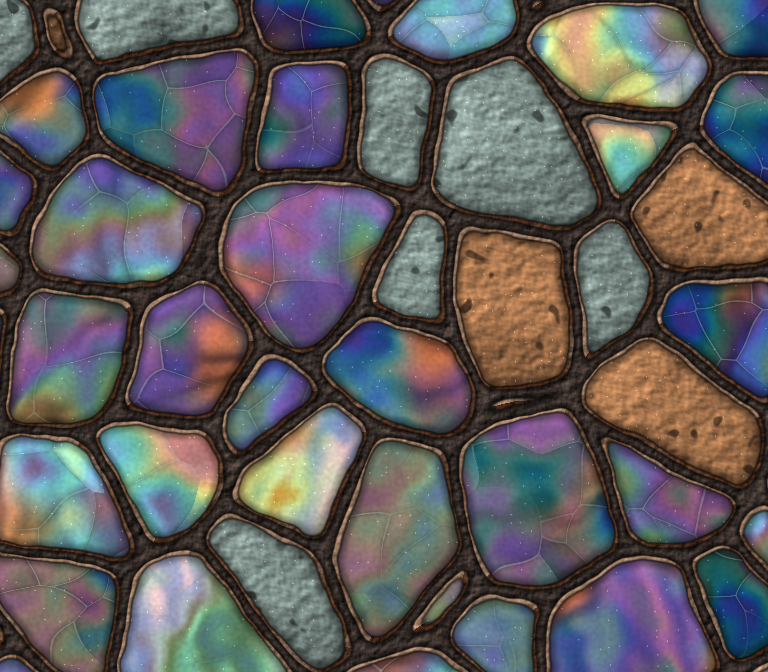
Reproduce this texture procedurally as a Shadertoy shader.

```glsl
// Irregular iridescent stones set in dark gritty mortar. A weighted Voronoi
// tiling shapes the stones, a finer one cracks them into shards, and
// gradient noise drives the opal colours, streaks, pits and rusty rims.

const float STONE_SCALE = 5.7;     // stone cells per canvas height
const float CRACK_SCALE = 11.0;    // shard cells per canvas height
const float MORTAR_HALF = 0.0075;
const float SOFT = 0.0013;         // edge smoothing, in canvas heights
const vec2 LIGHT = vec2(-0.6, 0.8);
const vec3 MORTAR = vec3(0.21, 0.175, 0.16);
const vec3 TAN = vec3(0.57, 0.45, 0.36);
const vec3 RUST = vec3(0.46, 0.27, 0.16);
const vec3 COPPER = vec3(0.74, 0.40, 0.20);
const vec3 SLATE = vec3(0.46, 0.52, 0.50);

// Opal colours: navy, blue, violet grey, grey, teal, cream, copper
const vec3 OPAL[7] = vec3[7](
    vec3(0.15, 0.25, 0.38), vec3(0.29, 0.37, 0.54), vec3(0.45, 0.41, 0.50),
    vec3(0.42, 0.45, 0.44), vec3(0.51, 0.68, 0.70), vec3(0.84, 0.77, 0.59),
    vec3(0.68, 0.43, 0.28));

struct Cell { vec2 id; vec2 centre; vec2 side; float edge; };

vec2 hash2(vec2 p) {
    vec3 q = fract(p.xyx * vec3(0.1031, 0.1030, 0.0973));
    q += dot(q, q.yzx + 33.33);
    return fract((q.xx + q.yz) * q.zy);
}

float corner(vec2 cell, vec2 f, vec2 o) {
    return dot(hash2(cell + o) * 2.0 - 1.0, f - o);
}

float gradientNoise(vec2 p) {
    vec2 i = floor(p), f = p - i;
    vec2 u = f * f * f * (f * (f * 6.0 - 15.0) + 10.0);
    return mix(mix(corner(i, f, vec2(0, 0)), corner(i, f, vec2(1, 0)), u.x),
               mix(corner(i, f, vec2(0, 1)), corner(i, f, vec2(1, 1)), u.x), u.y);
}

float fbm(vec2 p) {
    return gradientNoise(p) + 0.5 * gradientNoise(p * 2.1 + 5.2)
         + 0.25 * gradientNoise(p * 4.3 + 11.7);
}

// Surface lit from the upper left: slope of the noise towards the light
float relief(vec2 p) {
    return fbm(p) - fbm(p + LIGHT * 0.3);
}

vec2 warp(vec2 p) {
    return vec2(gradientNoise(p), gradientNoise(p + 31.4));
}

vec2 spin(vec2 p, float a) {
    return mat2(cos(a), sin(a), -sin(a), cos(a)) * p;
}

float smoothMin(float a, float b, float k) {
    float h = max(k - abs(a - b), 0.0) / k;
    return min(a, b) - 0.25 * h * h * k;
}

// Jittered site position and its weight
vec3 site(vec2 id, float spread) {
    float weight = spread * smoothstep(0.1, 0.6, hash2(id + 71.3).x);
    return vec3(id + 0.5 + (hash2(id) - 0.5) * 0.85, weight);
}

// Weighted Voronoi cell with rounded distance to its border
Cell tiling(vec2 p, float spread, float rounding) {
    Cell c = Cell(vec2(0), vec2(0), vec2(0, 1), 10.0);
    float best = 100.0, nearest = 100.0;
    for (int n = 0; n < 25; n++) {
        vec2 id = floor(p) + vec2(n % 5 - 2, n / 5 - 2);
        vec3 s = site(id, spread);
        float power = dot(s.xy - p, s.xy - p) - s.z;
        if (power < best) { best = power; c.id = id; c.centre = s.xy; }
    }
    for (int n = 0; n < 25; n++) {
        if (n == 12) continue;
        vec3 s = site(c.id + vec2(n % 5 - 2, n / 5 - 2), spread);
        vec2 away = s.xy - c.centre;
        float d = (dot(s.xy - p, s.xy - p) - s.z - best) / (2.0 * length(away));
        if (d < nearest) { nearest = d; c.side = normalize(away); }
        c.edge = smoothMin(c.edge, d, rounding);
    }
    return c;
}

vec3 opalRamp(float t) {
    float x = clamp(t, 0.0, 0.999) * 6.0;
    int i = int(x);
    return mix(OPAL[i], OPAL[i + 1], smoothstep(0.0, 1.0, fract(x)));
}

// Polished stone: clouded opal, streaks, copper flames and pale cracks
vec3 opalFace(vec2 q, vec2 seed, vec2 kind) {
    float cloud = fbm(q * 5.0);
    float streak = gradientNoise(q * vec2(5.0, 26.0) + cloud * 2.5);
    float cracked = smoothstep(0.2, 0.4, kind.y);
    Cell shard = tiling(q * CRACK_SCALE + 0.5 * warp(q * 9.0), 0.4, 0.02);
    float tint = hash2(shard.id + 9.0).x - 0.5;
    float t = seed.y * 0.86 + 0.42 * cloud + 0.2 * streak * (1.2 - cracked);
    vec3 col = opalRamp(t + 0.15 * tint * cracked);
    col += 0.09 * cos(6.28 * (cloud * 1.4 + seed.x + vec3(0.0, 0.33, 0.67)));
    col *= 1.0 + 0.35 * streak + 0.15 * tint * cracked;
    float flame = smoothstep(0.08, 0.38, gradientNoise(q * 6.0 + 19.0)) * step(0.5, kind.x);
    col = mix(col, COPPER * (0.9 + 1.1 * streak), 0.8 * flame);
    float d = shard.edge / CRACK_SCALE;
    float strength = cracked * smoothstep(-0.35, 0.15, gradientNoise(q * 8.0 + 3.0));
    col *= 1.0 - 0.28 * strength * exp(-d * 220.0);
    float line = 1.0 - smoothstep(0.0003, 0.0003 + SOFT, d);
    return mix(col, col * 0.6 + vec3(0.31, 0.36, 0.36), 0.75 * line * strength);
}

// Matte stone: rough relief with dark pits, slate grey or ochre
vec3 roughFace(vec2 q, vec2 p, vec2 seed) {
    vec3 col = mix(SLATE, vec3(0.60, 0.42, 0.28), step(0.6, seed.y));
    col *= 1.0 + 0.3 * fbm(q * 9.0) + 0.55 * relief(p * vec2(42.0, 55.0));
    return col * (1.0 - 0.5 * smoothstep(0.28, 0.42, gradientNoise(p * 38.0 + 7.0)));
}

void mainImage(out vec4 fragColor, in vec2 fragCoord) {
    vec2 p = fragCoord / iResolution.y;
    vec2 bent = p + 0.016 * warp(p * 8.0) + 0.004 * warp(p * 34.0);
    Cell stone = tiling(bent * STONE_SCALE + 2.0, 0.5, 0.13);
    float d = stone.edge / STONE_SCALE - MORTAR_HALF;
    vec2 seed = hash2(stone.id + 3.1), kind = hash2(stone.id + 17.7);
    vec2 q = spin(p + stone.id * 7.3, seed.x * 6.28);
    float grit = relief(p * 75.0);

    // Mortar, shadowed beside the stones
    vec3 col = MORTAR * (1.0 + 0.3 * fbm(p * 20.0) + 1.1 * grit);
    col *= mix(0.4, 1.1, smoothstep(0.0, 0.009, -d));

    // Crusty rim, lit by its facing
    float crust = gradientNoise(p * 17.0);
    vec3 rim = mix(RUST, TAN, smoothstep(-0.3, 0.3, crust + 0.5 * dot(stone.side, LIGHT)));
    rim *= 0.85 + 0.3 * dot(stone.side, LIGHT) + 0.6 * grit;
    col = mix(col, rim, smoothstep(-SOFT, SOFT, d));

    // Stone face, inset with a dark groove
    float inset = d - 0.005 - 0.005 * crust;
    vec3 face = kind.x < 0.17 ? roughFace(q, p, seed) : opalFace(q, seed, kind);
    vec2 offset = bent * STONE_SCALE + 2.0 - stone.centre;
    face *= 1.0 + 0.16 * dot(offset, LIGHT) + 0.12 * gradientNoise(p * 150.0);
    face *= mix(0.62, 1.04, smoothstep(0.0, 0.016, inset));
    vec2 dust = fract(p * 70.0) - 0.2 - 0.6 * hash2(floor(p * 70.0));
    float speck = step(0.8, hash2(floor(p * 70.0) + 5.0).x);
    face += 0.22 * speck * (1.0 - smoothstep(0.03, 0.12, length(dust)));
    col = mix(col, face, smoothstep(-SOFT, SOFT, inset));
    col *= 1.0 - 0.55 * exp(-inset * inset / 0.000003) * step(0.0, d);
    fragColor = vec4(clamp(col, 0.0, 1.0), 1.0);
}
```
